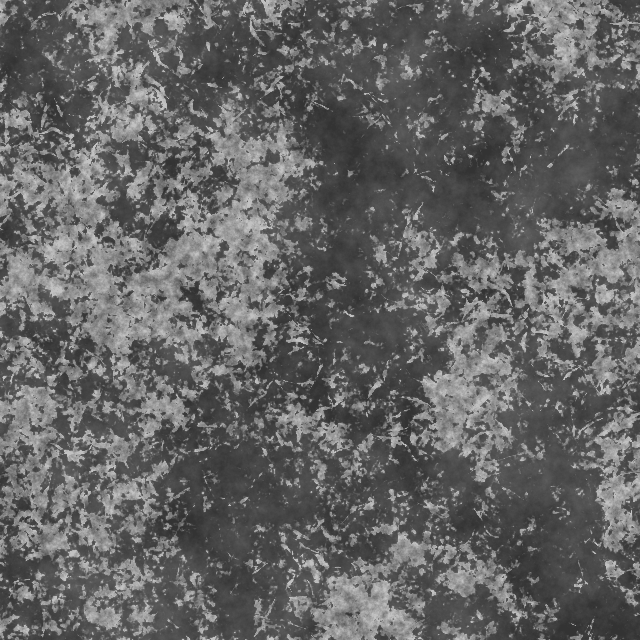
Give the GLSL for this texture, as a WebGL 1 fragment shader.

```glsl
precision highp float;
// Worn grey plaster: a dark stained ground under a thin film and pale flaked paint.
// Cloudy, fine and cellular noise add up to a paint coverage that is thresholded;
// curved strokes and hairline scratches scattered over a jittered grid raise it.

uniform vec2 u_resolution;

const float GROUND = 0.275;
const float FILM = 0.43;
const float PAINT = 0.585;

float hash(vec2 p) {
  vec3 q = fract(vec3(p.xyx) * vec3(0.1031, 0.1030, 0.0973));
  q += dot(q, q.yzx + 33.33);
  return fract((q.x + q.y) * q.z);
}

vec2 hash2(vec2 p) {
  return vec2(hash(p), hash(p + 71.7));
}

float valueNoise(vec2 p) {
  vec2 cell = floor(p);
  vec2 f = fract(p);
  f = f * f * (3.0 - 2.0 * f);
  float low = mix(hash(cell), hash(cell + vec2(1.0, 0.0)), f.x);
  float high = mix(hash(cell + vec2(0.0, 1.0)), hash(cell + 1.0), f.x);
  return mix(low, high, f.y);
}

// Four rotated octaves, normalised to 0..1
float layeredNoise(vec2 p, float gain) {
  mat2 turn = mat2(1.6, 1.2, -1.2, 1.6);
  float sum = 0.0;
  float total = 0.0;
  float weight = 1.0;
  for (int i = 0; i < 4; i++) {
    sum += weight * valueNoise(p);
    total += weight;
    weight *= gain;
    p = turn * p + 17.3;
  }
  return sum / total;
}

// Distance to the nearest scattered point
float cellDistance(vec2 p) {
  vec2 cell = floor(p);
  float nearest = 2.0;
  for (int y = -1; y <= 1; y++) {
    for (int x = -1; x <= 1; x++) {
      vec2 id = cell + vec2(float(x), float(y));
      nearest = min(nearest, length(id + hash2(id) - p));
    }
  }
  return nearest;
}

// Tapered strokes, one per cell, whose directions agree in loose clusters
float strokes(vec2 p, float halfLength, float width, float density, float spread) {
  vec2 cell = floor(p);
  float ink = 0.0;
  for (int y = -1; y <= 1; y++) {
    for (int x = -1; x <= 1; x++) {
      vec2 id = cell + vec2(float(x), float(y));
      float angle = 9.0 * valueNoise(id * 0.23) + spread * (hash(id + 5.1) - 0.5);
      vec2 along = vec2(cos(angle), sin(angle));
      vec2 offset = p - id - hash2(id + 2.9);
      float reach = halfLength * mix(0.4, 1.0, hash(id + 8.6));
      float t = dot(offset, along) / reach;
      float bend = (hash(id + 13.2) - 0.5) * 0.5 * reach * t * t;
      float side = abs(dot(offset, vec2(-along.y, along.x)) - bend);
      float taper = width * max(1.0 - t * t, 0.0);
      float present = step(hash(id + 31.4), density);
      ink = max(ink, present * (1.0 - smoothstep(taper * 0.4, taper + 0.01, side))
                     * step(abs(t), 1.0));
    }
  }
  return ink;
}

void main() {
  vec2 p = gl_FragCoord.xy / u_resolution.y;

  // Noise fields from broad to fine
  float clouds = layeredNoise(p * 6.0 + 3.7, 0.65);
  float stain = layeredNoise(p * 11.0 + 41.0, 0.6);
  float grain = layeredNoise(p * 52.0 + 9.0, 0.78);
  float tint = layeredNoise(p * 75.0 + 63.0, 0.75);
  vec2 wobble = vec2(valueNoise(p * 60.0), valueNoise(p * 60.0 + 50.0)) - 0.5;
  float specks = cellDistance(p * 95.0 + wobble * 1.5);

  // Brush marks and scratches, broken up by the grain
  vec2 bent = p + wobble * 0.009;
  float patches = smoothstep(0.42, 0.58, valueNoise(p * 8.0 + 22.0));
  float marks = strokes(bent * 27.0, 0.75, 0.10, 0.75, 1.0) * patches;
  float hairs = strokes(bent * 17.0 + 30.0, 0.85, 0.035, 0.6, 5.0);

  // Paint coverage
  float coverage = grain + 0.85 * (clouds - 0.5) + 0.3 * (0.43 - specks);
  coverage += 0.20 * marks + 0.14 * hairs;
  float film = smoothstep(0.40, 0.59, coverage);
  float paint = smoothstep(0.525, 0.575, coverage);

  // Tones of the three layers
  float ground = GROUND + 0.22 * (stain - 0.5) + 0.12 * (tint - 0.5);
  float pale = PAINT + 0.62 * (tint - 0.5) + 0.16 * (stain - 0.5) + 0.05 * marks;
  float tone = mix(ground, FILM + 0.2 * (stain - 0.5), film);
  tone = mix(tone, pale, paint);
  gl_FragColor = vec4(vec3(clamp(tone, 0.2, 0.76)), 1.0);
}
```
